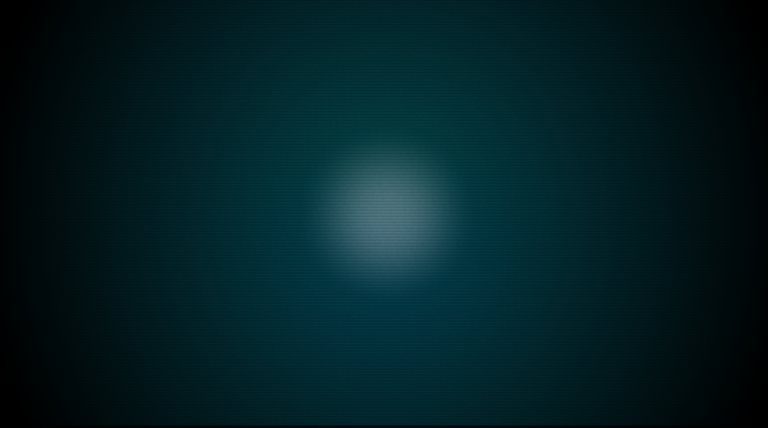
Give the GLSL for this background, as a WebGL 1 fragment shader.

```glsl
precision highp float;
// Dark teal radial backdrop with a pale central glow, fine scanlines and faint grain.
uniform vec2 u_resolution;

const float TAU = 6.28319;
const vec3 TEAL_UPPER = vec3(0.016, 0.290, 0.300);
const vec3 TEAL_LOWER = vec3(0.010, 0.270, 0.350);
const vec3 GLOW = vec3(0.28, 0.19, 0.19);

// Nearly linear falloff, rounded at its peak and zero beyond the radius.
float roundedCone(float dist, float radius, float rounding) {
    float d = sqrt(dist * dist + rounding * rounding);
    return max(1.0 - d / radius, 0.0);
}

// Soft disc: 1 inside the inner radius, 0 outside the outer radius.
float softDisc(float dist, float inner, float outer) {
    return 1.0 - smoothstep(inner, outer, dist);
}

// Brightness ripple of evenly spaced horizontal lines.
float scanlines(float y, float count, float strength) {
    return 1.0 + strength * sin(TAU * count * y);
}

// Pseudo-random unit direction for a lattice cell.
vec2 gradientAt(vec2 cell) {
    float angle = TAU * fract(sin(dot(cell, vec2(127.1, 311.7))) * 43758.5);
    return vec2(cos(angle), sin(angle));
}

// Gradient noise, roughly -0.7 to 0.7.
float gradientNoise(vec2 p) {
    vec2 cell = floor(p);
    vec2 f = p - cell;
    vec2 w = f * f * (3.0 - 2.0 * f);
    vec2 e = vec2(1.0, 0.0);
    float low = mix(dot(gradientAt(cell), f),
                    dot(gradientAt(cell + e.xy), f - e.xy), w.x);
    float high = mix(dot(gradientAt(cell + e.yx), f - e.yx),
                     dot(gradientAt(cell + e.xx), f - e.xx), w.x);
    return mix(low, high, w.y);
}

void main() {
    vec2 uv = gl_FragCoord.xy / u_resolution;
    float aspect = u_resolution.x / u_resolution.y;
    vec2 p = (uv - vec2(0.504, 0.497)) * vec2(aspect, 1.0);
    float dist = length(p);

    // Backdrop: greener just above the glow, bluer just below, black at the sides
    float tint = 0.5 + 2.5 * p.y * exp(-12.0 * dist * dist);
    vec3 teal = mix(TEAL_LOWER, TEAL_UPPER, tint);
    vec3 color = teal * roundedCone(length(p * vec2(1.0, 0.93)), 0.96, 0.11);

    // Central glow
    color += GLOW * softDisc(dist, 0.02, 0.215);

    // Fine lines, faint grain and the dark strip along the bottom
    color *= scanlines(uv.y, 143.0, 0.06);
    color *= 1.0 + 0.04 * gradientNoise(vec2(uv.x * aspect, uv.y) * 120.0);
    color *= mix(0.25, 1.0, smoothstep(0.003, 0.009, uv.y));

    gl_FragColor = vec4(color, 1.0);
}
```
